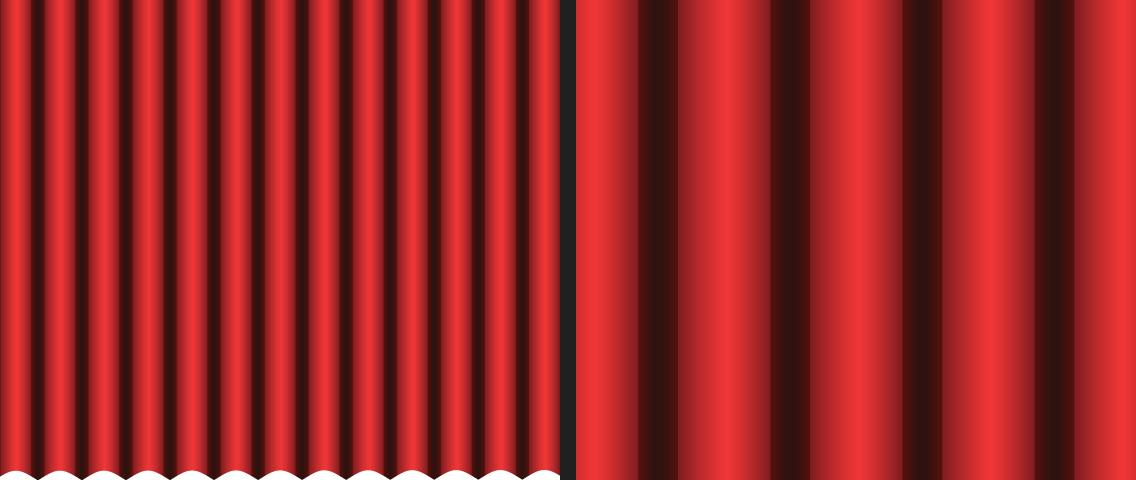
Left: the whole. Right: its middle third, enlarged.
Give the GLSL for this pattern, as a WebGL 2 fragment shader.

```glsl
#version 300 es
precision highp float;
// A red stage curtain: shaded vertical folds, dark gaps and a scalloped hem on white.

uniform vec2 u_resolution;
out vec4 fragColor;

const float FOLDS = 12.715;       // folds across the canvas width
const float FOLD_CENTRE = 0.36;   // first ridge, in fold periods
const float HALF_FOLD = 0.35;     // half width of the lit part of a fold
const float RIDGE_SHIFT = 0.02;   // highlight sits right of the centre
const float HEM_HEIGHT = 0.0172;  // scallop height, in canvas widths
const float HEM_TILT = 0.0015;    // slight rise of the hem to the right

const vec3 RIDGE_RED = vec3(0.94, 0.21, 0.21);
const vec3 EDGE_RED = vec3(0.49, 0.11, 0.125);
const vec3 GAP_EDGE = vec3(0.32, 0.065, 0.05);
const vec3 GAP_CORE = vec3(0.18, 0.07, 0.06);
const vec3 BACKDROP = vec3(1.0);

// Lit fold: s is the signed offset from the fold centre.
vec3 foldColour(float s, float halfWidth, float shift) {
    float offset = s - shift;
    float reach = halfWidth - sign(offset) * shift;
    float d = clamp(abs(offset) / reach, 0.0, 1.0);
    return mix(RIDGE_RED, EDGE_RED, pow(d, 1.25));
}

// Shadowed gap: d is the distance from the gap centre.
vec3 gapColour(float d, float halfWidth) {
    return mix(GAP_CORE, GAP_EDGE, smoothstep(0.1, 1.0, d / halfWidth));
}

// Arched hem: highest at the fold centre, pointed down at the gap centre.
float hemLine(float d, float height) {
    float u = 2.0 * d;
    float roundDrop = 0.5 - 0.5 * cos(3.14159 * u);
    return height * (1.0 - mix(u * u, roundDrop, 0.3));
}

void main() {
    vec2 p = gl_FragCoord.xy / u_resolution.x;
    float pixel = 1.0 / u_resolution.x;

    // Position within one fold, from -0.5 to 0.5
    float s = fract(p.x * FOLDS - FOLD_CENTRE + 0.5) - 0.5;
    float d = abs(s);

    // Folds and gaps
    float edge = 0.6 * pixel * FOLDS;
    float inGap = smoothstep(-edge, edge, d - HALF_FOLD);
    vec3 colour = mix(foldColour(s, HALF_FOLD, RIDGE_SHIFT),
                      gapColour(0.5 - d, 0.5 - HALF_FOLD), inGap);

    // Scalloped hem
    float hem = hemLine(d, HEM_HEIGHT) - 0.0008 + HEM_TILT * p.x;
    float cloth = smoothstep(-0.7 * pixel, 0.7 * pixel, p.y - hem);

    fragColor = vec4(mix(BACKDROP, colour, cloth), 1.0);
}
```
